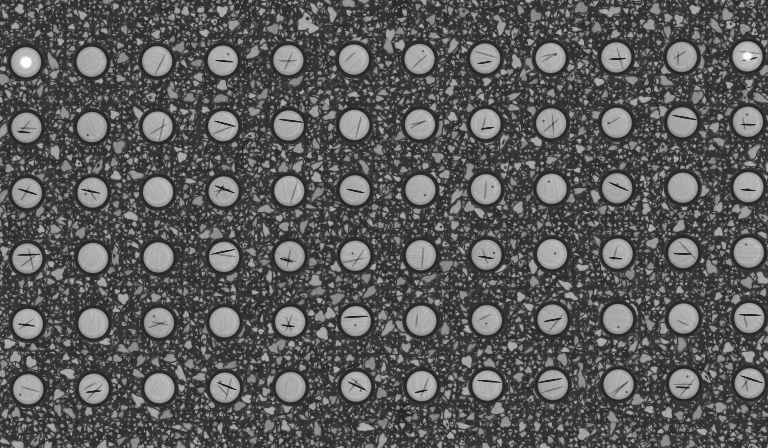
Reproduce this pattern procedurally as a Shadertoy shader.

```glsl
vec3 hash3(vec2 p) {
    vec3 q = fract(p.xyx * vec3(.1031, .1030, .0973));
    q += dot(q, q.yxz + 33.33);
    return fract((q.xxy + q.yzz) * q.zyx);
}

float noise(vec2 p) {
    vec2 i = floor(p), f = fract(p);
    f = f * f * (3. - 2. * f);
    return mix(mix(hash3(i).x, hash3(i + vec2(1, 0)).x, f.x),
               mix(hash3(i + vec2(0, 1)).x, hash3(i + 1.).x, f.x), f.y);
}

vec2 rotate(vec2 p, float a) {
    return mat2(cos(a), -sin(a), sin(a), cos(a)) * p;
}

// Scattered irregular pebbles: x = distance, y = tone of the nearest
vec2 grains(vec2 p, float cell, float seed) {
    vec2 nearest = vec2(1, .6);
    p = p / cell + seed;
    for (int j = -1; j <= 1; j++)
    for (int i = -1; i <= 1; i++) {
        vec2 id = floor(p) + vec2(i, j);
        vec3 place = hash3(id), form = hash3(id + 71.);
        float stretch = mix(1., 1.55, form.y * form.y);
        float size = mix(.11, .36, form.x * form.x);
        vec2 q = rotate(p - id - .15 - .7 * place.xy, 6.283 * place.z);
        q *= vec2(1. / stretch, stretch);
        float a = atan(q.y, q.x);
        float outline = size * (1. + .17 * cos(3. * a + 6.283 * form.z)
                                   + .07 * cos(5. * a + 20. * form.z));
        float d = (length(q) - outline) * cell / stretch;
        // Occasional pore inside a larger grain
        if (form.z > .93) d = max(d, (.3 * size - length(q - .2 * size)) * cell);
        if (d < nearest.x) nearest = vec2(d, mix(.53, .68, place.z));
    }
    return nearest;
}

// Polished face of one disc, with brushing, pits and scratches
float discFace(vec2 p, vec2 id, float radius, float soft) {
    vec3 kind = hash3(id + 7.), mark = hash3(id + 43.);
    vec2 q = p / radius;
    float tone = .675 + .04 * (kind.x - .5) + .035 * dot(q, vec2(.5, .6));
    tone -= .09 * smoothstep(.72, 1., length(q));
    tone += .03 * smoothstep(.1, .0, abs(length(q - vec2(-.1, .08)) - .76));

    vec2 brushed = rotate(q, 3.1416 * kind.y);
    tone += .06 * (noise(brushed * vec2(1.5, 17.) + id * 19.) - .5);
    tone += .03 * (noise(q * 9. + id * 31.) - .5);

    // Scratches are heavier along the lower and outer discs
    float wear = .35 + .3 * step(id.y, 1.) + .2 * step(10., id.x);
    for (int i = 0; i < 3; i++) {
        vec3 r = hash3(id * 5. + float(i) * 37. + 3.);
        float tilt = i == 0 ? .7 * (r.x - .35) : 3.1416 * r.x;
        vec2 s = rotate(p, -tilt) - radius * vec2(.3, .7) * (r.yz - .5);
        float along = s.x / (radius * mix(.45, .9, r.z));
        float width = .0014 * max(0., 1. - along * along);
        float cut = smoothstep(soft, -soft * .3, abs(s.y) - width);
        cut *= smoothstep(1., .8, abs(along));
        float depth = i == 0 ? .62 * step(1. - wear, mark.x) : .2 * step(.55, r.y);
        tone -= depth * cut;
    }
    vec2 pit = p - radius * 1.1 * (mark.yz - .5);
    tone -= .35 * step(.6, kind.z) * smoothstep(soft, -soft, length(pit) - .0025);

    // Lamp glints at the two upper corners
    if (id.y > 4.5 && (id.x < .5 || id.x > 10.5)) {
        float reach = id.x < .5 ? .013 : .010;
        tone += .12 * exp(-dot(q, q) * 3.);
        tone = mix(tone, 1., smoothstep(reach + .003, reach - .004, length(p)));
    }
    return clamp(tone, .12, 1.);
}

void mainImage(out vec4 fragColor, in vec2 fragCoord) {
    vec2 p = fragCoord / iResolution.y;
    float soft = max(.75 / iResolution.y, .0014);

    // Slightly rotated lattice of 12 by 6 discs
    mat2 lattice = mat2(.1464, .0012, -.0010, .1460);
    vec2 local = p - vec2(.063, .131);
    vec2 id = clamp(round(inverse(lattice) * local), vec2(0), vec2(11, 5));
    local -= lattice * id;
    float radius = .0337;
    float disc = length(local) - radius;

    // Dark matrix with fine mottling
    float tone = .195 + .05 * (noise(p * 150.) - .4) + .03 * (noise(p * 45.) - .5);
    vec2 smudge = (p - vec2(.893, p.y > .5 ? .98 : .08)) / vec2(.018, .035);
    tone -= .05 * exp(-dot(smudge, smudge));

    // Three grain sizes, each kept clear of the larger ones and the discs
    float blocked = disc - .0065;
    vec2 warped = p + .003 * (vec2(noise(p * 110.), noise(p * 110. + 57.)) - .5);
    for (int i = 0; i < 3; i++) {
        float cell = .037 * pow(.58, float(i));
        vec2 grain = grains(warped, cell, 17.3 + 40. * float(i));
        float d = max(grain.x, .0025 - blocked);
        float shade = grain.y - .07 * smoothstep(-.004, 0., d)
                    + .05 * (noise(p * 230.) - .5);
        tone = mix(tone, shade, smoothstep(soft, -soft, d));
        blocked = min(blocked, grain.x);
    }

    // Recessed rim, then the disc itself
    tone = mix(tone, .145, .85 * smoothstep(.0085, .003, disc));
    float face = discFace(local, id, radius, soft);
    tone = mix(tone, face, smoothstep(soft, -soft, disc));

    fragColor = vec4(vec3(tone), 1);
}
```
